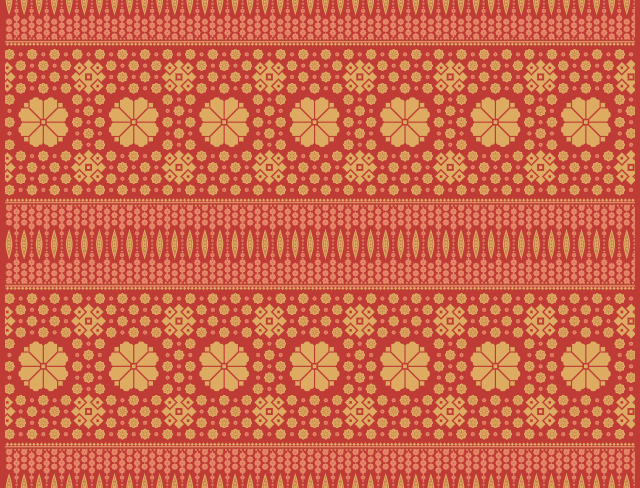
Write a Shadertoy shader that draws this pattern.

```glsl
// Woven songket cloth: gold star flowers, diamonds and rosettes on red fields,
// alternating with narrow bands of slim leaves and beads. The cloth is 768 units
// wide; coordinates fold into one repeat, then distance functions draw motifs.

const vec3 RED = vec3(0.75, 0.235, 0.21);
const vec3 GOLD = vec3(0.87, 0.67, 0.39);
const vec3 CORAL = vec3(0.90, 0.53, 0.41);
const vec3 BROWN = vec3(0.69, 0.31, 0.19);

float unitsPerPixel() { return 768.0 / iResolution.x; }

// Antialiased coverage of a signed distance
float cover(float d) { return clamp(0.5 - d / unitsPerPixel(), 0.0, 1.0); }

float box(vec2 p, float r) { return max(abs(p.x), abs(p.y)) - r; }

float diamond(vec2 p, float r) { return (abs(p.x) + abs(p.y) - r) * 0.707; }

// Scalloped disc with eight lobes
float rosette(vec2 p, float r) {
    return length(p) - r * (0.94 + 0.07 * cos(8.0 * atan(p.y, p.x + 1e-4)));
}

// Eight paired petals with toothed ends, folded into one octant
float starFlower(vec2 p) {
    vec2 a = abs(p);
    a = vec2(max(a.x, a.y), min(a.x, a.y));
    float teeth = 2.5 * abs(fract(a.y / 4.5) - 0.5);
    float petal = a.x - 31.0 + 0.6 * abs(a.y - 9.0) + teeth;
    petal = max(petal, a.y - 16.5);
    petal = max(petal, 0.7 - a.y);
    petal = max(petal, (1.2 - a.x + a.y) * 0.707);
    petal = max(petal, 4.2 - a.x);
    float corner = box(a - vec2(20.5), 2.6);
    return min(min(petal, corner), box(p, 2.2));
}

// Diamond with four small squares on its sides and a framed centre
float diamondMotif(vec2 p) {
    vec2 a = abs(p);
    float body = diamond(p, 21.0);
    float side = diamond(a - vec2(11.0), 7.0);
    body = max(body, -diamond(a - vec2(11.0), 9.4));
    side = max(side, -box(a - vec2(11.0), 1.5));
    float frame = max(box(p, 4.2), -box(p, 1.9));
    return min(max(body, -frame), side);
}

// Wide field: checkered rosettes and specks around the large motifs
vec3 flowerField(vec2 p) {
    vec2 cell = round(p / 13.56);
    vec2 q = p - cell * 13.56;
    bool clearCell = length(cell) > 2.9 && length(abs(cell) - 4.0) > 1.5
                  && abs(cell.y) < 6.5;
    vec3 col = RED;
    if (clearCell) {
        if (mod(cell.x + cell.y, 2.0) > 0.5) {
            col = mix(col, GOLD, cover(rosette(q, 6.5)));
            float spoke = abs(sin(4.0 * atan(q.y, q.x + 1e-4))) * length(q) * 0.25;
            float veins = cover(max(spoke - 0.3, length(q) - 4.8));
            col = mix(col, BROWN, 0.55 * veins);
            col = mix(col, GOLD, cover(length(q) - 1.2));
        } else {
            col = mix(col, CORAL, cover(rosette(q, 2.6)));
            col = mix(col, RED, 0.6 * cover(length(q) - 0.7));
        }
    }
    col = mix(col, GOLD, cover(starFlower(p)));
    return mix(col, GOLD, cover(diamondMotif(abs(p) - vec2(54.25))));
}

// Narrow band: a row of leaves with staggered beads above and below
vec3 leafBand(vec2 p) {
    float column = round(p.x / 9.04);
    float between = mod(column, 2.0);
    vec2 q = vec2(p.x - column * 9.04, abs(p.y));
    float row = round((q.y - 4.35 * between) / 8.7);
    vec2 bead = q - vec2(0.0, row * 8.7 + 4.35 * between);
    vec3 col = RED;

    // Beads shrink toward the middle of the band
    float beadY = q.y - bead.y;
    float radius = mix(1.5, 3.9, smoothstep(4.0, 22.0, beadY));
    if (beadY < 46.0 && (between > 0.5 || beadY > 19.0)) {
        col = mix(col, CORAL, cover(rosette(bead, radius)));
        col = mix(col, BROWN, 0.5 * cover(length(bead) - 0.8));
    }
    float speck = diamond(vec2(q.x, abs(bead.y) - 4.35), 1.3);
    if (q.y < 45.0 && between > 0.5) col = mix(col, CORAL, cover(speck));

    // Leaf with a dark inner outline and a beaded spine
    if (between < 0.5) {
        float width = 4.0 * (1.0 - pow(min(q.y / 18.0, 1.0), 1.6));
        float leaf = max(abs(q.x) - width, q.y - 18.0);
        col = mix(col, GOLD, cover(leaf));
        col = mix(col, BROWN, 0.6 * cover(abs(leaf + 1.7) - 0.3));
        vec2 spine = vec2(q.x, mod(q.y + 2.0, 4.0) - 2.0);
        col = mix(col, BROWN, 0.7 * cover(max(length(spine) - 0.8, q.y - 9.0)));
    }
    return col;
}

void mainImage(out vec4 fragColor, in vec2 fragCoord) {
    vec2 cloth = fragCoord * unitsPerPixel();
    vec2 period = vec2(108.5, 293.0);
    vec2 p = mod(cloth - vec2(52.0, 146.0) + 0.5 * period, period) - 0.5 * period;
    float height = abs(p.y);
    float leafX = mod(cloth.x - 47.0, 18.08 * 6.0);
    vec3 col = height < 96.5 ? flowerField(p) : leafBand(vec2(leafX, 146.5 - height));

    // Border: fine rails edged with a row of small points
    vec2 point = vec2(mod(p.x, 4.52) - 2.26, height - 93.6);
    col = mix(col, GOLD, cover(diamond(point, 2.0)));
    col = mix(col, CORAL, cover(abs(height - 96.5) - 0.9));
    col = mix(col, BROWN, cover(abs(height - 98.2) - 0.6));
    col = mix(col, CORAL, cover(length(point - vec2(0.0, 6.6)) - 1.2));

    // Plain selvedge at the left and right edges
    col = mix(RED, col, cover(abs(cloth.x - 384.0) - 378.0));
    fragColor = vec4(col, 1.0);
}
```
